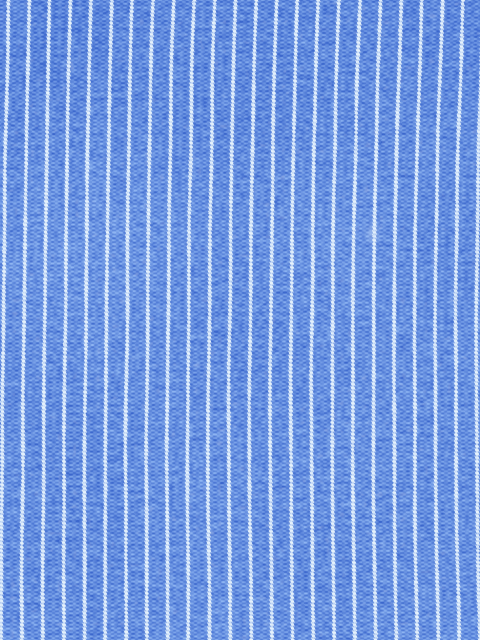
This texture is drawn by a WebGL 1 fragment shader. Its source:

```glsl
precision highp float;
// Blue shirting cloth with fine white vertical pinstripes, gently bowed.
// A stripe coordinate is bent over the cloth, split into warp threads, and
// each thread is shaded with staggered beads, yarn noise and soft fading.

uniform vec2 u_resolution;

#define STRIPES 23.34          // stripes across the canvas
#define FIRST_STRIPE 0.007     // position of the first stripe at mid height
#define WARPS 6.0              // warp threads per stripe period
#define BEADS 165.0            // weave beads up the canvas
#define HALF_WIDTH 0.083       // half stripe width, in periods
#define WEAVE_DEPTH 0.30
#define YARN_GRAIN 0.55
#define DEEP_BLUE vec3(0.26, 0.43, 0.815)
#define PALE_BLUE vec3(0.52, 0.675, 0.93)
#define STRIPE_SHADE vec3(0.72, 0.81, 0.95)
#define STRIPE_WHITE vec3(0.90, 0.95, 0.99)

const float TAU = 6.2831853;

vec2 gradient(vec2 cell) {
  float h = fract(sin(dot(cell, vec2(127.1, 311.7))) * 43758.55);
  return vec2(cos(TAU * h), sin(TAU * h));
}

float gradientNoise(vec2 p) {
  vec2 i = floor(p), f = p - i;
  vec2 w = f * f * f * (f * (f * 6.0 - 15.0) + 10.0);
  float a = dot(gradient(i), f);
  float b = dot(gradient(i + vec2(1, 0)), f - vec2(1, 0));
  float c = dot(gradient(i + vec2(0, 1)), f - vec2(0, 1));
  float d = dot(gradient(i + vec2(1, 1)), f - vec2(1, 1));
  return mix(mix(a, b, w.x), mix(c, d, w.x), w.y);
}

// Sideways drift of the stripes: bowed to the right towards the top.
float clothBend(vec2 uv) {
  float h = uv.y - 0.5;
  float bow = 0.011 + 0.034 * uv.x;
  float lean = 0.015 - 0.008 * uv.x;
  return (bow * h + lean) * h + 0.002 * gradientNoise(uv * vec2(3.0, 5.0));
}

void main() {
  vec2 uv = gl_FragCoord.xy / u_resolution;
  float stripeCoord = (uv.x - FIRST_STRIPE - clothBend(uv)) * STRIPES;
  float pixel = STRIPES / u_resolution.x;

  // Warp threads, with beads staggered from one thread to the next
  float warp = stripeCoord * WARPS;
  float thread = floor(warp + 0.5);
  float weft = uv.y * BEADS + 0.3 * gradientNoise(uv * vec2(9.0, 7.0));
  float bead = cos(TAU * (weft + 0.5 * mod(thread, 2.0)));
  float crown = 0.5 + 0.5 * cos(TAU * warp);
  float visible = 1.0 - smoothstep(0.36, 0.6, BEADS / u_resolution.y);
  float weave = visible * (bead * (0.45 + 0.55 * crown) + 0.35 * cos(TAU * weft));

  // Uneven yarn, weft slubs and broad fading
  float grain = gradientNoise(vec2(warp * 0.7, weft * 0.9));
  float slub = gradientNoise(vec2(stripeCoord * 0.8, weft * 0.8) + 40.0);
  float fading = gradientNoise(uv * vec2(3.0, 4.0) + 7.0);
  float tone = 0.54 + WEAVE_DEPTH * weave + YARN_GRAIN * grain
             + 0.3 * slub + 0.14 * fading - 0.12 * smoothstep(0.65, 1.0, uv.y);
  vec3 color = mix(DEEP_BLUE, PALE_BLUE, clamp(tone, -0.1, 1.15));

  // Greyish flecks and one small rubbed spot
  float fleck = smoothstep(0.3, 0.55, gradientNoise(vec2(warp * 0.45, weft * 0.6) + 90.0));
  color = mix(color, vec3(0.56, 0.63, 0.86), 0.3 * fleck);
  vec2 rubbed = (uv - vec2(0.776, 0.636)) / vec2(0.012, 0.014);
  color = mix(color, STRIPE_SHADE, 0.45 * exp(-dot(rubbed, rubbed)));

  // White pinstripes with beaded edges and slight differences between them
  float stripe = floor(stripeCoord + 0.5);
  float wander = 0.04 * gradientNoise(vec2(stripe * 0.73, uv.y * 6.0));
  float wiggle = 0.015 * visible * sin(TAU * weft);
  float offset = abs(stripeCoord - stripe + wander + wiggle);
  float halfWidth = HALF_WIDTH * (1.0 + 0.2 * visible * bead
                  + 0.3 * gradientNoise(vec2(stripe * 0.61, uv.y * 40.0)));
  float edge = max(0.045, 0.75 * pixel);
  float cover = 1.0 - smoothstep(halfWidth - edge, halfWidth + edge, offset);
  float shine = clamp(0.65 + 0.35 * visible * bead + 0.5 * grain, 0.0, 1.0);
  color = mix(color, mix(STRIPE_SHADE, STRIPE_WHITE, shine), cover);

  gl_FragColor = vec4(color, 1.0);
}
```
